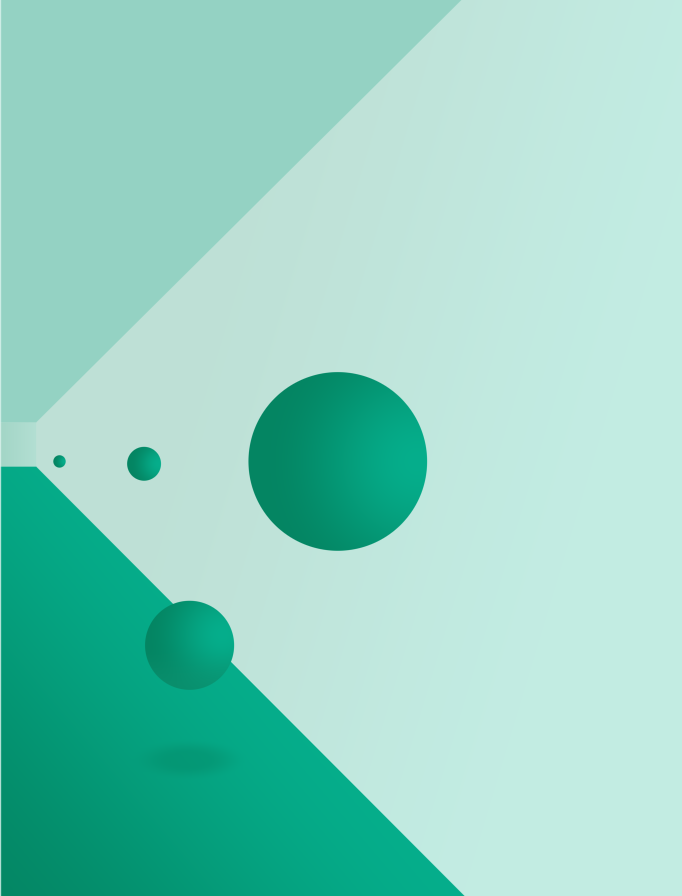
A Shadertoy shader for this background:

```glsl
// A pale mint room in one-point perspective with four floating green spheres.
// Planes are half-plane masks with linear gradients; spheres are distance
// functions shaded from an offset highlight. Units: canvas height = 1.

const vec3 CEILING    = vec3(0.580, 0.824, 0.765);
const vec3 WALL_NEAR  = vec3(0.760, 0.925, 0.888);
const vec3 WALL_FAR   = vec3(0.745, 0.878, 0.838);
const vec3 BACK_LEFT  = vec3(0.635, 0.835, 0.775);
const vec3 BACK_RIGHT = vec3(0.700, 0.872, 0.825);
const vec3 GREEN_DARK = vec3(0.015, 0.520, 0.385);
const vec3 GREEN_LIT  = vec3(0.020, 0.680, 0.545);

// Corners of the far wall, and where its edges leave the canvas
const vec2 FAR_TOP     = vec2(0.0404, 0.5286);
const vec2 FAR_BOTTOM  = vec2(0.0404, 0.4792);
const vec2 CEILING_END = vec2(0.5150, 1.0);
const vec2 FLOOR_END   = vec2(0.5185, 0.0);

// Antialiased coverage of a signed distance (negative is inside)
float coverage(float dist, float pixel) {
    return 1.0 - smoothstep(-0.7 * pixel, 0.7 * pixel, dist);
}

// Signed distance to the line a-b, negative on its left side
float lineDistance(vec2 p, vec2 a, vec2 b) {
    vec2 dir = normalize(b - a);
    return dot(p - a, vec2(dir.y, -dir.x));
}

vec3 wallColor(vec2 p) {
    return mix(WALL_FAR, WALL_NEAR, smoothstep(-0.02, 0.58, p.x - 0.3 * p.y));
}

vec3 floorColor(vec2 p) {
    return mix(GREEN_DARK, GREEN_LIT, smoothstep(-0.08, 0.54, p.x + 0.85 * p.y));
}

// Sphere shade at q, measured in radii from the centre
vec3 sphereColor(vec2 q, vec2 highlight) {
    return mix(GREEN_LIT, GREEN_DARK, smoothstep(0.0, 1.75, length(q - highlight)));
}

// Soft elliptical shadow strength
float softShadow(vec2 p, vec2 center, vec2 radius) {
    return 1.0 - smoothstep(0.35, 1.15, length((p - center) / radius));
}

void mainImage(out vec4 fragColor, in vec2 fragCoord) {
    float pixel = 1.0 / iResolution.y;
    vec2 p = fragCoord * pixel;

    // Room: side wall, ceiling, floor and far wall
    float ceilingEdge = max(lineDistance(p, FAR_TOP, CEILING_END), FAR_TOP.y - p.y);
    float floorEdge = max(lineDistance(p, FLOOR_END, FAR_BOTTOM), p.y - FAR_BOTTOM.y);
    float backEdge = max(p.x - FAR_TOP.x, max(p.y - FAR_TOP.y, FAR_BOTTOM.y - p.y));
    vec3 back = mix(BACK_LEFT, BACK_RIGHT, p.x / FAR_TOP.x);

    vec3 color = wallColor(p);
    color = mix(color, back, coverage(backEdge, pixel));
    color = mix(color, CEILING, coverage(ceilingEdge, pixel));
    color = mix(color, floorColor(p), coverage(floorEdge, pixel));

    // Shadow on the floor below the lowest sphere
    float shadow = softShadow(p, vec2(0.211, 0.152), vec2(0.058, 0.021));
    color = mix(color, GREEN_DARK, 0.38 * shadow * coverage(floorEdge, pixel));

    // Spheres: centre x, centre y, radius
    vec3 spheres[4] = vec3[4](
        vec3(0.0664, 0.4850, 0.0069), vec3(0.1608, 0.4824, 0.0189),
        vec3(0.3770, 0.4850, 0.0997), vec3(0.2116, 0.2798, 0.0497));
    for (int i = 0; i < 4; i++) {
        vec3 s = spheres[i];
        vec2 q = (p - s.xy) / s.z;
        bool nearFloor = i == 3;
        vec2 highlight = nearFloor ? vec2(0.75, 0.25) : vec2(0.9, 0.0);
        vec3 shade = sphereColor(q, highlight);
        // Light bounced from the floor
        float bounce = nearFloor ? 0.45 * smoothstep(0.0, -1.0, q.y) : 0.0;
        shade = mix(shade, vec3(0.06, 0.60, 0.47), bounce);
        color = mix(color, shade, coverage((length(q) - 1.0) * s.z, pixel));
    }

    // Thin pale margin on the left
    color = mix(color, vec3(0.86, 0.95, 0.93), 0.8 * coverage(p.x - 0.0013, pixel));

    fragColor = vec4(color, 1.0);
}
```
